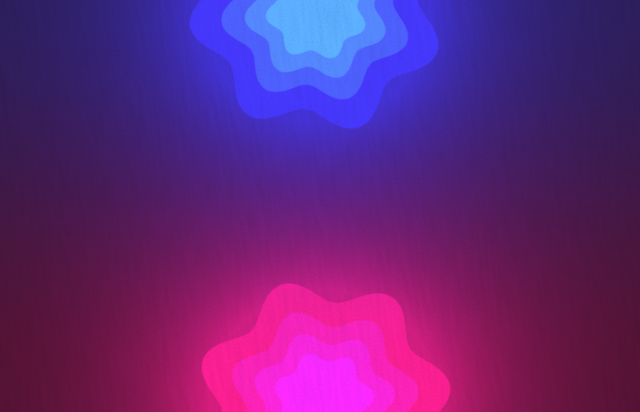
Reproduce this background procedurally as a Shadertoy shader.

```glsl
// Blue and magenta scalloped lamps glowing from the top and bottom of a dark violet wall.

vec2 hashGradient(vec2 cell) {
    vec2 h = vec2(dot(cell, vec2(127.1, 311.7)), dot(cell, vec2(269.5, 183.3)));
    return 2.0 * fract(sin(h) * 43758.5) - 1.0;
}

float gradientNoise(vec2 p) {
    vec2 cell = floor(p), f = fract(p);
    vec2 u = f * f * f * (f * (f * 6.0 - 15.0) + 10.0);
    float a = dot(hashGradient(cell), f);
    float b = dot(hashGradient(cell + vec2(1, 0)), f - vec2(1, 0));
    float c = dot(hashGradient(cell + vec2(0, 1)), f - vec2(0, 1));
    float d = dot(hashGradient(cell + vec2(1, 1)), f - vec2(1, 1));
    return mix(mix(a, b, u.x), mix(c, d, u.x), u.y);
}

// Soft halo, then four nested seven-lobed layers from rim to core.
vec3 addLamp(vec3 color, vec2 p, vec3 rim, vec3 core) {
    p.x *= 0.96;
    float r = length(p);
    float lobes = 1.0 + 0.11 * cos(7.0 * (atan(p.y, p.x) - 0.11));
    float halo = 0.78 * exp(-5.0 * max(r - 0.268, 0.0));
    color = mix(color, rim, halo);

    float soft = 1.2 / iResolution.y;
    for (int i = 0; i < 4; i++) {
        float t = float(i) / 3.0;
        float radius = 0.268 * mix(1.0, 0.40, pow(t, 0.8));
        float edge = r - radius * lobes;
        color = mix(color, mix(rim, core, t), smoothstep(soft, -soft, edge));
    }
    return color;
}

void mainImage(out vec4 fragColor, in vec2 fragCoord) {
    vec2 uv = fragCoord / iResolution.xy;
    vec2 p = (fragCoord - 0.5 * iResolution.xy) / iResolution.y;

    // Dark wall, warm below and cool above
    vec3 color = mix(vec3(0.28, 0.07, 0.17), vec3(0.16, 0.11, 0.31), smoothstep(0.1, 1.0, uv.y));

    // The upper lamp is the lower one turned half a circle
    vec2 lampCenter = vec2(0.008, -0.472);
    color = addLamp(color, p - lampCenter, vec3(1.0, 0.12, 0.56), vec3(1.0, 0.16, 1.0));
    color = addLamp(color, -p - lampCenter, vec3(0.27, 0.22, 0.98), vec3(0.36, 0.68, 1.0));

    // Faint slanted streaks and fine grain
    float streaks = gradientNoise(vec2(p.x + 0.12 * p.y, p.y) * vec2(85.0, 12.0));
    float grain = gradientNoise(p * 190.0);
    color *= 1.0 + 0.05 * streaks + 0.05 * grain;

    fragColor = vec4(clamp(color, 0.0, 1.0), 1.0);
}
```
